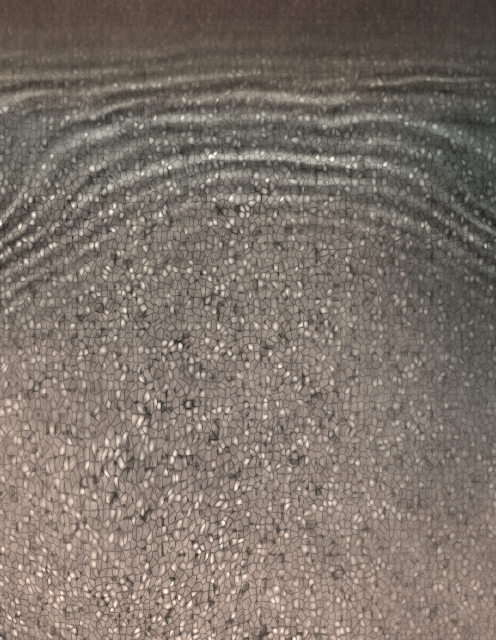
A WebGL 2 fragment shader for this texture:

```glsl
#version 300 es
precision highp float;
// Close view of weathered skin: arched folds across the upper part, fine creased grain below.
// Folds are ridged noise in bent coordinates, lit from above by a height difference;
// the grain is a cellular pattern with dark creases, pits and small wet glints.
uniform vec2 u_resolution;
out vec4 fragColor;

float hash(vec2 p) {
    return fract(sin(dot(p, vec2(127.1, 311.7))) * 43758.5453);
}

float noise(vec2 p) {
    vec2 i = floor(p), f = fract(p);
    f = f * f * (3.0 - 2.0 * f);
    return mix(mix(hash(i), hash(i + vec2(1, 0)), f.x),
               mix(hash(i + vec2(0, 1)), hash(i + vec2(1, 1)), f.x), f.y);
}

float fbm(vec2 p) {
    float sum = 0.0, amp = 0.5;
    for (int i = 0; i < 4; i++) {
        sum += amp * noise(p);
        p = mat2(1.6, 1.2, -1.2, 1.6) * p + 7.3;
        amp *= 0.5;
    }
    return sum;
}

// x: distance to nearest cell centre, y: gap to the second, z: cell id
vec3 cells(vec2 p) {
    vec2 base = floor(p);
    float near = 9.0, next = 9.0, id = 0.0;
    for (int j = -1; j <= 1; j++)
    for (int i = -1; i <= 1; i++) {
        vec2 c = base + vec2(i, j);
        float d = length(c + 0.1 + 0.8 * vec2(hash(c), hash(c + 41.7)) - p);
        if (d < near) { next = near; near = d; id = hash(c + 93.1); }
        else next = min(next, d);
    }
    return vec3(near, next - near, id);
}

// Height across the folds: flat near the top, more arched further down
float archHeight(vec2 uv) {
    float dx = uv.x - 0.53;
    float bend = mix(0.58, 0.06, smoothstep(0.64, 0.87, uv.y));
    return uv.y + bend * dx * dx;
}

float foldRelief(vec2 uv) {
    float h = archHeight(uv) + 0.035 * (fbm(uv * vec2(5.0, 7.0)) - 0.5);
    float broad = 1.0 - abs(2.0 * noise(vec2(uv.x * 3.5, h * 30.0)) - 1.0);
    float cross = 1.0 - abs(2.0 * noise(vec2(uv.x * 6.0 + 9.0, (h - 0.12 * uv.x) * 46.0)) - 1.0);
    float wave = 0.5 + 0.5 * sin(h * 210.0 + 4.0 * noise(uv * vec2(4.0, 6.0)));
    return 0.5 * broad + 0.3 * cross + 0.35 * wave;
}

// Broad light and colour
vec3 skinTone(vec2 uv) {
    vec3 tone = mix(vec3(0.65, 0.57, 0.525), vec3(0.575, 0.525, 0.49), smoothstep(0.0, 0.33, uv.y));
    tone = mix(tone, vec3(0.51, 0.475, 0.44), smoothstep(0.3, 0.62, uv.y));
    tone = mix(tone, vec3(0.45, 0.44, 0.41), smoothstep(0.6, 0.76, uv.y));
    tone = mix(tone, vec3(0.41, 0.37, 0.33), smoothstep(0.79, 0.89, uv.y));
    tone = mix(tone, vec3(0.36, 0.30, 0.265), smoothstep(0.88, 1.0, uv.y));
    float rightSide = smoothstep(0.62, 1.05, uv.x);
    float shadow = 0.12 + 0.32 * exp(-pow((uv.y - 0.6) / 0.25, 2.0));
    tone *= 1.0 - rightSide * (shadow + 0.1 * smoothstep(0.7, 1.0, uv.y));
    tone += vec3(-0.015, 0.008, 0.01) * rightSide * smoothstep(0.1, 0.4, uv.y);
    tone += vec3(0.06, 0.035, 0.025) * smoothstep(0.3, 0.0, uv.x) * exp(-pow((uv.y - 0.28) / 0.16, 2.0));
    tone *= 1.0 - 0.14 * smoothstep(0.25, 0.0, uv.x) * exp(-pow((uv.y - 0.62) / 0.1, 2.0));
    return tone * (1.0 - 0.16 * exp(-dot((uv - vec2(0.65, 0.98)) * vec2(3.5, 11.0), (uv - vec2(0.65, 0.98)) * vec2(3.5, 11.0))));
}

void main() {
    vec2 uv = gl_FragCoord.xy / u_resolution;
    vec2 p = vec2(uv.x * 0.7734, uv.y);
    vec3 color = skinTone(uv) * (0.9 + 0.2 * fbm(p * 14.0));

    // Folds, strongest in the arched band
    float h = archHeight(uv);
    float band = smoothstep(0.62, 0.76, h) * smoothstep(0.94, 0.84, uv.y);
    float faint = smoothstep(0.48, 0.65, h) * smoothstep(1.0, 0.9, uv.y);
    float slope = foldRelief(uv) - foldRelief(uv + vec2(-0.002, 0.006));
    float fold = clamp(slope * 1.6, -0.5, 0.6);
    color *= 1.0 + fold * (0.5 * band + 0.14 * faint);
    color += vec3(0.055, 0.065, 0.065) * band * smoothstep(0.05, 0.45, fold);

    // Deep crease under the uppermost folds
    float line = uv.y - 0.798 - 0.012 * sin(uv.x * 9.0) - 0.02 * (fbm(uv * 9.0) - 0.5);
    color *= 1.0 - 0.22 * exp(-pow(line / 0.006, 2.0)) * smoothstep(0.1, 0.3, uv.x);

    // Grain: slanted at the lower left, drawn out vertically towards the right
    float lower = smoothstep(0.45, 0.05, uv.y) * smoothstep(0.55, 0.1, uv.x);
    vec2 q = p + 0.006 * vec2(noise(p * 60.0), noise(p * 60.0 + 31.0));
    q.y += 0.45 * lower * q.x;
    vec3 cell = cells(q * vec2(105.0, mix(80.0, 95.0, lower)));
    float centre = exp(-pow((uv.x - 0.4) / 0.38, 2.0));
    float grain = mix(0.3, 1.0, centre) * smoothstep(0.86, 0.6, uv.y);
    grain = max(grain, 0.8 * lower) + 0.35 * band + 0.12;
    float patchy = 0.55 + 0.9 * fbm(p * 22.0 + 5.0);
    float crease = smoothstep(0.28, 0.02, cell.y);
    float streak = noise(p * vec2(190.0, 70.0)) - 0.5;
    float pit = smoothstep(0.66, 0.9, noise(p * vec2(150.0, 105.0) + 17.0));
    color *= 1.0 - grain * patchy * (0.2 * crease + 0.3 * pit);
    color *= 1.0 + 0.28 * streak * (0.4 + 0.6 * grain);
    color *= 1.0 + 0.12 * (noise(p * 300.0) - 0.5);

    // Glints on the crowns of some cells
    float crown = smoothstep(0.5, 0.08, cell.x) * smoothstep(0.5, 0.95, cell.z);
    float wet = grain * patchy + 0.4 * band * smoothstep(0.0, 0.3, fold);
    color += vec3(0.30, 0.29, 0.275) * crown * wet;
    color += vec3(0.035, 0.03, 0.027) * grain * (1.0 - crease);

    fragColor = vec4(clamp(color, 0.0, 1.0), 1.0);
}
```
